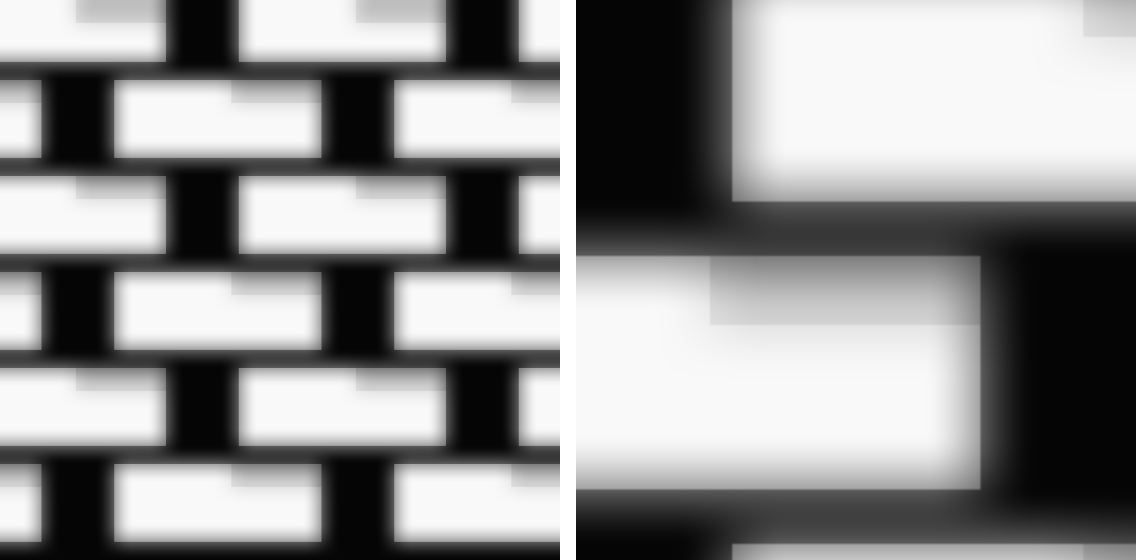
Left: the whole. Right: its middle third, enlarged.
Reproduce this pattern procedurally as a three.js fragment shader.

```glsl
varying vec2 vUv;

#define BRICK vec2(0.370, 0.139)
#define PITCH vec2(0.5, 0.1714)
#define FIRST_BRICK vec2(0.2041, 0.0325)
#define ROW_SHIFT 0.2222
#define PATCH vec2(0.161, 0.041)
#define PATCH_DARKNESS 0.24
#define BLUR_RADIUS 0.034
#define BLUR_MIX 0.71
#define EDGE 0.001
#define BLACK 0.02
#define WHITE 0.975
#define ROWS 6

// Coverage of the span from a to b, with ramps of half-width w
float span(float a, float b, float x, float w) {
  return smoothstep(a - w, a + w, x) - smoothstep(b - w, b + w, x);
}

// Brightness of the staggered bricks with edges softened by w
float wall(vec2 p, float w) {
  float light = 0.0;
  float margin = 0.5 * (PITCH.x - BRICK.x);
  for (int i = 0; i < ROWS; i++) {
    float row = float(i);

    // Place the cell seam in the middle of the gap
    float start = FIRST_BRICK.x + ROW_SHIFT * mod(row, 2.0);
    float x = fract((p.x - start + margin) / PITCH.x) * PITCH.x - margin;

    // A row cut by the upper border keeps its patch below that border
    float bottom = FIRST_BRICK.y + row * PITCH.y;
    float top = min(bottom + BRICK.y, 1.0);
    float patchBottom = top - PATCH.y;
    if (top >= 1.0) top = 2.0;

    float brick = span(0.0, BRICK.x, x, w) * span(bottom, top, p.y, w);
    float shade = span(BRICK.x - PATCH.x, BRICK.x, x, w)
                * span(patchBottom, top, p.y, w);
    light += brick - PATCH_DARKNESS * shade;
  }
  return light;
}

void main() {
  // Crisp bricks under a strong soft glow
  float light = mix(wall(vUv, EDGE), wall(vUv, BLUR_RADIUS), BLUR_MIX);
  gl_FragColor = vec4(vec3(mix(BLACK, WHITE, light)), 1.0);
}
```
